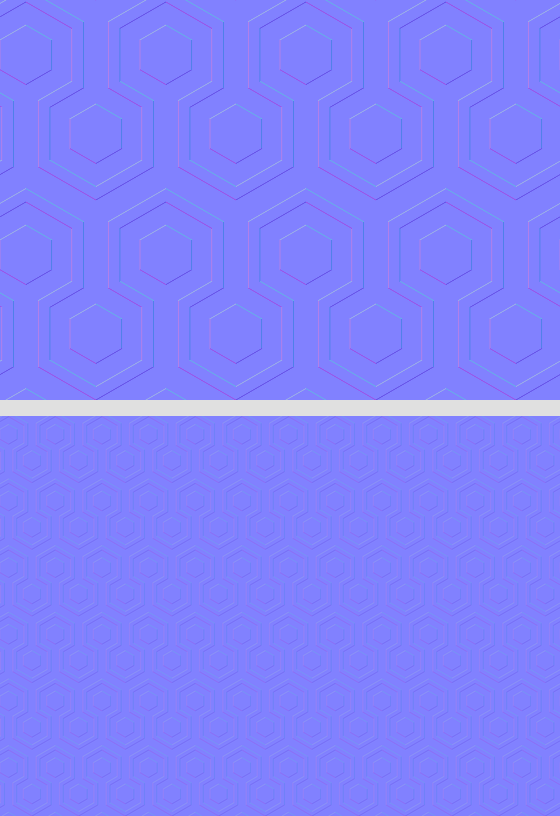
Top, the tile; bottom, the same tile 3 across and 3 down.
A Shadertoy shader for this texture map:

```glsl
// Tangent-space normal map of interlocking hexagon bands with a small hexagon in each.
// Each tile holds two hexagon centres; thin bevels lie on level sets of the hexagonal
// distance to the nearer centre, and the rings join into waves across the tile border.

#define REPEATS vec2(4.0, 2.0)      // tiles across and down
#define TILE vec2(192.0, 274.0)     // tile size; the canvas is REPEATS * TILE units
#define TILE_CENTRE vec2(83.5, 7.85)
#define HEX_OFFSET vec2(48.0, 82.95) // hexagon centres at plus and minus this
#define SLANT vec2(0.5, 0.87)       // normal of the slanted hexagon sides
#define CORE_RADIUS 35.5
#define BAND_INNER 63.0
#define BAND_OUTER 79.0
#define LINE_WIDTH 0.7
#define TILT 0.75                   // sideways part of the bevel normal
#define FLAT_COLOUR vec3(0.506, 0.506, 1.0)

// Hexagonal distance in x, outward side direction in yz.
vec3 hexagon(vec2 p) {
    p.x = mod(p.x + 0.5 * TILE.x, TILE.x) - 0.5 * TILE.x;
    vec2 side = vec2(p.x < 0.0 ? -1.0 : 1.0, p.y < 0.0 ? -1.0 : 1.0);
    vec2 a = abs(p);
    float slanted = dot(a, SLANT);
    return a.x > slanted ? vec3(a.x, side.x, 0.0)
                         : vec3(slanted, side * SLANT);
}

// Box-filtered coverage of a line at signed distance d.
float lineCoverage(float d, float pixel) {
    float overlap = 0.5 * (LINE_WIDTH + pixel) - abs(d);
    return clamp(overlap, 0.0, min(LINE_WIDTH, pixel)) / pixel;
}

// Encoded bevel normal; x runs against the outward direction, y along it.
vec3 bevelColour(vec2 outward) {
    vec2 n = TILT * normalize(outward) * vec2(-1.0, 1.0);
    return 0.5 + 0.5 * vec3(n, sqrt(1.0 - TILT * TILT));
}

void mainImage(out vec4 fragColor, in vec2 fragCoord) {
    vec2 canvas = REPEATS * TILE;
    vec2 p = fragCoord / iResolution.xy * canvas;
    float pixel = canvas.x / iResolution.x;

    // Tile-local position, centred
    vec2 q = mod(p - TILE_CENTRE + 0.5 * TILE, TILE) - 0.5 * TILE;

    // Nearer of the two hexagons
    vec3 upper = hexagon(q - HEX_OFFSET);
    vec3 lower = hexagon(q + HEX_OFFSET);
    vec3 hex = upper.x < lower.x ? upper : lower;

    // Rising bevels on the core and outer ring, falling on the inner ring
    float core = lineCoverage(hex.x - CORE_RADIUS, pixel);
    float inner = lineCoverage(hex.x - BAND_INNER, pixel);
    float outer = lineCoverage(hex.x - BAND_OUTER, pixel);

    vec3 colour = mix(FLAT_COLOUR, bevelColour(hex.yz), max(core, outer));
    colour = mix(colour, bevelColour(-hex.yz), inner);
    fragColor = vec4(colour, 1.0);
}
```
